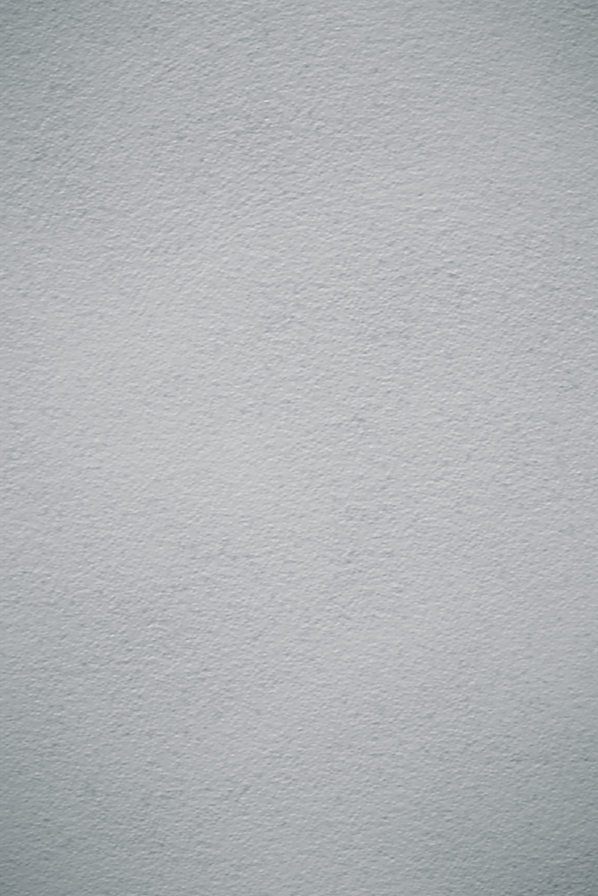
Reproduce this texture procedurally as a Shadertoy shader.

```glsl
// Pale grey fine-grained stucco wall with faint curved trowel sweeps and darker corners.

const vec3 SHADE_GREY = vec3(0.568, 0.598, 0.608);
const vec3 LIGHT_GREY = vec3(0.750, 0.754, 0.760);

// Cells per canvas height
const vec2 FINE_GRAIN = vec2(215.0, 285.0);
const vec2 COARSE_GRAIN = vec2(100.0, 145.0);
const vec2 SWEEP_GRAIN = vec2(45.0, 240.0);
const vec2 PIT_GRAIN = vec2(115.0, 165.0);

// Strengths, in steps between the two greys
const float FINE_DEPTH = 0.145;
const float COARSE_DEPTH = 0.055;
const float SWEEP_DEPTH = 0.075;
const float PIT_DEPTH = 0.42;
const float PIT_SHARE = 0.12;
const float MOTTLE_DEPTH = 0.10;

const vec2 LIGHT_DIR = vec2(-0.25, 0.97);
const vec2 SWEEP_CENTRE = vec2(0.46, 0.40);
const vec2 GLOW_CENTRE = vec2(0.50, 0.54);
const vec3 VIGNETTE = vec3(0.24, 0.52, 0.50); // sides, ends, corners

vec3 hash3(vec2 cell) {
    vec3 h = fract(cell.xyx * vec3(0.1031, 0.1030, 0.0973));
    h += dot(h, h.yxz + 33.33);
    return fract((h.xxy + h.yzz) * h.zyx);
}

// Side-lit slope of soft bumps and dents, one per cell, near unit deviation
float relief(vec2 p) {
    vec2 cell = floor(p);
    float slope = 0.0;
    for (int y = -1; y <= 1; y++) {
        for (int x = -1; x <= 1; x++) {
            vec2 id = cell + vec2(x, y);
            vec3 rnd = hash3(id);
            vec2 d = p - id - mix(vec2(0.1), vec2(0.9), rnd.xy);
            slope += (2.0 * rnd.z - 1.0) * dot(d, LIGHT_DIR) * exp(-5.0 * dot(d, d));
        }
    }
    return 13.8 * slope;
}

// Sparse small shadowed holes
float pits(vec2 p) {
    vec2 cell = floor(p);
    float hole = 0.0;
    for (int y = -1; y <= 1; y++) {
        for (int x = -1; x <= 1; x++) {
            vec2 id = cell + vec2(x, y);
            vec3 rnd = hash3(id + 57.0);
            vec2 d = p - id - rnd.xy;
            float depth = max(0.0, 1.0 - rnd.z / PIT_SHARE);
            hole += sqrt(depth) * exp(-9.0 * dot(d, d));
        }
    }
    return hole;
}

// Broad cloudy tone from layered, bent sines
float mottle(vec2 p) {
    float sum = 0.0;
    float weight = 0.5;
    for (int i = 0; i < 5; i++) {
        p += 0.35 * sin(p.yx * 1.3 + float(i) * 1.7);
        sum += weight * sin(p.x + 0.6) * sin(p.y + 2.1);
        p = mat2(1.5, 1.0, -1.0, 1.5) * p;
        weight *= 0.7;
    }
    return sum;
}

// Relief dragged along arcs about a centre, strongest in the upper part
float trowelSweep(vec2 p) {
    vec2 d = p - SWEEP_CENTRE;
    float radius = length(d);
    float angle = atan(d.x, d.y);
    float mask = smoothstep(0.20, 0.38, radius) * smoothstep(1.25, 0.55, abs(angle));
    float patchy = 0.65 + 0.35 * sin(radius * 38.0 + 2.0 * sin(angle * 3.0));
    return mask * patchy * relief(vec2(angle * 0.45, radius) * SWEEP_GRAIN + 300.0);
}

void mainImage(out vec4 fragColor, in vec2 fragCoord) {
    vec2 uv = fragCoord / iResolution.xy;
    vec2 p = fragCoord / iResolution.y;

    // Broad light falling off towards the edges
    vec2 q = 2.0 * (uv - GLOW_CENTRE);
    vec2 q2 = q * q;
    float tone = 1.00 - dot(VIGNETTE, vec3(q2, q2.x * q2.y));
    float cloud = mottle(p * vec2(7.0, 10.0));
    tone += MOTTLE_DEPTH * cloud;

    // Plaster grain, slightly rougher where the wall is darker
    float rough = 1.0 - 0.25 * cloud;
    mat2 tilt = mat2(0.99, 0.14, -0.14, 0.99);
    tone += rough * FINE_DEPTH * relief(p * FINE_GRAIN);
    tone += rough * COARSE_DEPTH * relief(tilt * p * COARSE_GRAIN + 90.0);
    tone += SWEEP_DEPTH * trowelSweep(p);
    tone -= rough * PIT_DEPTH * pits(p * PIT_GRAIN);

    fragColor = vec4(mix(SHADE_GREY, LIGHT_GREY, tone), 1.0);
}
```
